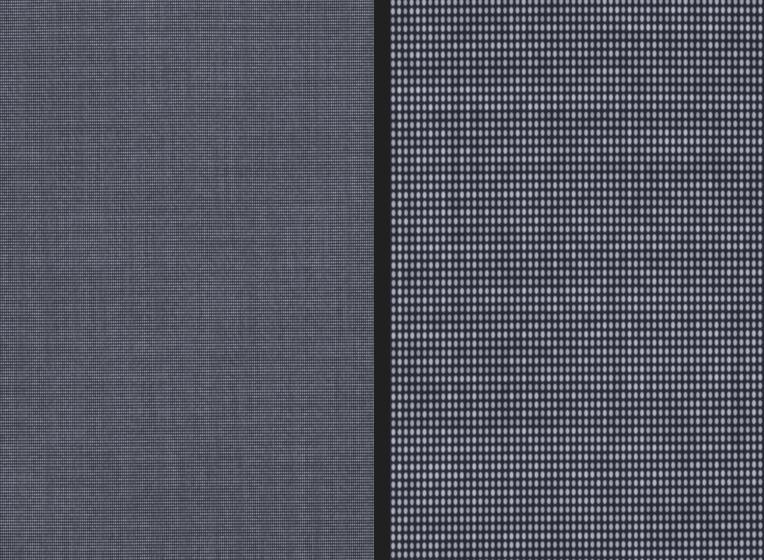
Left, the full canvas; right, a detail of the centre.
Reproduce this texture procedurally as a WebGL 1 fragment shader.

```glsl
precision highp float;
// Fine woven cloth: pale oval stitches on dark slate yarn, with faint slubs.
uniform vec2 u_resolution;

#define REPEATS vec2(180.0, 192.0)
#define DOT_SIZE vec2(0.62, 0.73)
#define DOT_EDGE 0.32
#define YARN_DARK vec3(0.155, 0.165, 0.212)
#define YARN_LIGHT vec3(0.640, 0.650, 0.685)
#define WEFT_TILT 0.6
#define THREAD_BEND 0.30
#define SLUB_AMOUNT 0.10
#define DOT_VARIATION 0.10
#define SHADE_AMOUNT 0.04
#define FILTER_WIDTH 1.6

float hash(vec2 p) {
  return fract(sin(dot(p, vec2(127.1, 311.7))) * 43758.5453);
}

float noise(vec2 p) {
  vec2 cell = floor(p);
  vec2 f = fract(p);
  f = f * f * (3.0 - 2.0 * f);
  float low = mix(hash(cell), hash(cell + vec2(1.0, 0.0)), f.x);
  float high = mix(hash(cell + vec2(0.0, 1.0)), hash(cell + 1.0), f.x);
  return mix(low, high, f.y);
}

// Oval stitch centred in its cell, 1 inside and 0 outside.
float stitch(vec2 f, float size) {
  float radius = length((f - 0.5) * 2.0 / (DOT_SIZE * size));
  return 1.0 - smoothstep(1.0 - DOT_EDGE, 1.0 + DOT_EDGE, radius);
}

// Uneven yarn: every thread has its own tone, drifting along its length.
float slub(vec2 cell, vec2 uv) {
  float warp = noise(vec2(cell.x, uv.y * 7.0)) - 0.5;
  float weft = noise(vec2(uv.x * 5.0, cell.y + 400.0)) - 0.5;
  return 1.0 + SLUB_AMOUNT * (warp + 1.2 * weft);
}

vec3 cloth(vec2 uv) {
  // Threads wander slowly from the grid, and the weft runs slightly askew.
  vec2 bend = vec2(noise(uv * vec2(3.0, 4.0)), noise(uv * vec2(4.0, 3.0) + 17.0)) - 0.5;
  vec2 grid = uv * REPEATS + bend * THREAD_BEND;
  grid.y -= uv.x * WEFT_TILT;
  vec2 cell = floor(grid);

  float vary = hash(cell) - 0.5;
  float light = stitch(fract(grid), 1.0 + DOT_VARIATION * vary);
  vec3 color = mix(YARN_DARK, YARN_LIGHT * (1.0 + DOT_VARIATION * vary), light);
  return color * slub(cell, uv);
}

void main() {
  // Average a grid of samples over each pixel to smooth the weave.
  vec3 color = vec3(0.0);
  for (int j = 0; j < 4; j++) {
    for (int i = 0; i < 4; i++) {
      vec2 offset = (vec2(float(i), float(j)) - 1.5) * 0.25 * FILTER_WIDTH;
      color += cloth((gl_FragCoord.xy + offset) / u_resolution);
    }
  }
  color /= 16.0;

  // Broad, soft unevenness of the light, slightly brighter at the top.
  vec2 uv = gl_FragCoord.xy / u_resolution;
  float shade = noise(uv * vec2(2.0, 3.0) + 5.0) - 0.5 + 0.5 * (uv.y - 0.5);
  gl_FragColor = vec4(color * (1.0 + SHADE_AMOUNT * shade), 1.0);
}
```
